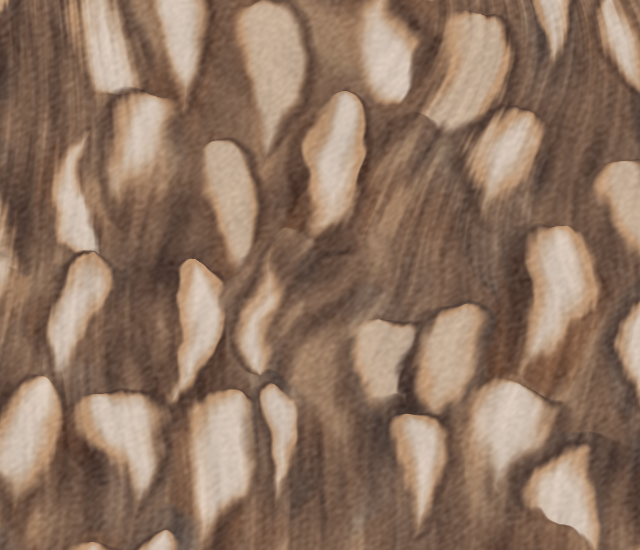
A WebGL 1 fragment shader for this texture:

```glsl
precision highp float;
// Painted plumage: overlapping brown feathers with pale teardrop spots on canvas grain.
uniform vec2 u_resolution;

const vec2 CELL = vec2(0.172, 0.262);        // feather spacing, in canvas heights
const vec2 SPOT_SIZE = vec2(0.070, 0.126);   // half width and half height
const vec2 BODY_SIZE = vec2(0.096, 0.215);
const float BODY_DROP = 0.07;                // body hangs below its spot
const float SPOT_SHARE = 0.9;
const float LEAN = -0.06;
const float WARP = 0.052;
const float STREAKS = 0.10;
const float GRAIN = 0.085;

const vec3 SHADOW = vec3(0.29, 0.215, 0.185);
const vec3 UMBER = vec3(0.38, 0.29, 0.24);
const vec3 BROWN = vec3(0.48, 0.37, 0.30);
const vec3 FAWN = vec3(0.61, 0.49, 0.39);
const vec3 OCHRE = vec3(0.74, 0.585, 0.45);
const vec3 SAND = vec3(0.755, 0.655, 0.56);
const vec3 CREAM = vec3(0.825, 0.76, 0.705);

vec2 hash2(vec2 p) {
  p = vec2(dot(p, vec2(127.1, 311.7)), dot(p, vec2(269.5, 183.3)));
  return fract(sin(p) * 43758.545);
}

// Gradient noise, roughly -0.6 to 0.6
float corner(vec2 cell, vec2 offset, vec2 f) {
  return dot(hash2(cell + offset) * 2.0 - 1.0, f - offset);
}

float noise(vec2 p) {
  vec2 i = floor(p), f = fract(p);
  vec2 u = f * f * (3.0 - 2.0 * f);
  float low = mix(corner(i, vec2(0.0), f), corner(i, vec2(1.0, 0.0), f), u.x);
  float high = mix(corner(i, vec2(0.0, 1.0), f), corner(i, vec2(1.0), f), u.x);
  return mix(low, high, u.y);
}

mat2 rotation(float a) {
  return mat2(cos(a), -sin(a), sin(a), cos(a));
}

// Depth inside a teardrop (in half widths): pointed below, blunter above
float teardrop(vec2 q, vec2 size, vec2 form) {
  float t = q.y / size.y;
  float u = clamp(0.5 + 0.5 * t, 0.001, 1.0);
  float point = pow(u, mix(0.5, 0.95, form.x));
  float crown = sqrt(max(1.0 - pow(u, mix(2.5, 9.0, form.y)), 0.0));
  return 1.35 * point * crown - abs(q.x) / size.x - 3.0 * max(abs(t) - 1.0, 0.0);
}

vec3 brownTone(float t) {
  vec3 c = mix(SHADOW, UMBER, smoothstep(0.0, 0.28, t));
  c = mix(c, BROWN, smoothstep(0.25, 0.55, t));
  c = mix(c, FAWN, smoothstep(0.52, 0.85, t));
  return mix(c, OCHRE, smoothstep(0.9, 1.3, t));
}

void main() {
  vec2 uv = gl_FragCoord.xy / u_resolution.y;

  // Hand-drawn wobble, soft blotches and long brush streaks
  vec2 wobble = vec2(noise(uv * 5.0), noise(uv * 5.0 + 31.0));
  wobble += 0.5 * vec2(noise(uv * 12.0 + 7.0), noise(uv * 12.0 + 53.0));
  wobble += 0.18 * vec2(noise(uv * 30.0 + 3.0), noise(uv * 30.0 + 61.0));
  vec2 p = uv + WARP * wobble;
  vec2 along = rotation(-0.15 + 0.5 * noise(uv * 2.0 + 9.0)) * uv;
  float streak = noise(along * vec2(36.0, 5.0)) + 0.6 * noise(along * vec2(85.0, 11.0) + 17.0);
  float blotch = noise(uv * 5.0 + 71.0) + 0.8 * noise(along * vec2(17.0, 9.0) + 43.0);
  float hue = noise(uv * 7.0 + 87.0);

  vec3 color = brownTone(0.55 + 0.7 * blotch + 0.3 * streak);

  // Rows are painted from the top down, each over the one above
  for (int j = 2; j >= -2; j--) {
    float row = floor(p.y / CELL.y) + float(j);
    float stagger = 0.5 * mod(row, 2.0) + 0.3 * hash2(vec2(row, 5.0)).x;
    for (int i = -2; i <= 2; i++) {
      float column = floor(p.x / CELL.x + stagger) + float(i);
      vec2 id = vec2(column, row);
      vec2 place = hash2(id + 0.37), form = hash2(id + 11.3);
      vec2 kind = hash2(id + 23.9), paint = hash2(id + 41.7);
      vec2 center = (id + 0.5 + 0.55 * (place - 0.5) - vec2(stagger, 0.0)) * CELL;
      vec2 q = rotation(LEAN + 0.5 * (form.x - 0.5)) * (p - center);
      q.x += (kind.y - 0.5) * 5.0 * q.y * q.y;

      // Feather body, darker along its rim
      vec2 bodySize = BODY_SIZE * (0.85 + 0.3 * form.yx);
      float body = teardrop(q + vec2(0.0, BODY_DROP), bodySize, vec2(0.3, 0.4)) + 0.2 * streak;
      float tone = 0.30 + 0.44 * paint.x + 0.75 * blotch + 0.4 * streak;
      tone -= 0.16 * (1.0 - smoothstep(0.0, 0.4, body));
      vec3 plume = brownTone(tone);
      plume += (paint.y - 0.5 + hue) * vec3(0.05, -0.005, -0.04);
      color = mix(color, plume, smoothstep(0.0, mix(0.15, 0.55, form.x), body));

      // Pale spot: shaded outside, ochre rim, cream heart
      float shown = step(kind.x, SPOT_SHARE);
      vec2 s = vec2(q.x, q.y * (kind.y < 0.2 ? -1.0 : 1.0));
      vec2 spotSize = SPOT_SIZE * vec2(0.65 + 0.65 * form.y, 0.8 + 0.42 * paint.y);
      float spot = teardrop(s, spotSize, place.yx) + 0.22 * streak;
      float side = smoothstep(-0.04, 0.04, q.x * (place.x < 0.5 ? -1.0 : 1.0));
      float shade = smoothstep(-0.4, 0.0, spot) * (0.05 + 0.6 * side);
      color = mix(color, SHADOW, shade * shown);
      float heart = spot + 0.5 * blotch;
      vec3 pale = mix(OCHRE, SAND, smoothstep(0.15, 0.5, heart));
      float creaminess = mix(0.2, 1.0, step(0.2, place.y));
      pale = mix(pale, CREAM, creaminess * smoothstep(0.3, 0.75, heart));
      float softness = mix(0.16, 0.5, paint.x) + 0.25 * smoothstep(0.0, -0.1, s.y);
      color = mix(color, pale, shown * smoothstep(-0.05, softness, spot));
    }
  }

  // Brush streaks, then slanted flecks of canvas tooth
  color *= 1.0 + STREAKS * streak;
  vec2 weave = rotation(0.65) * uv;
  float tooth = noise(weave * vec2(70.0, 125.0)) + 0.5 * noise(uv * 105.0 + 19.0);
  color += GRAIN * tooth * mix(1.0, 0.6, smoothstep(0.5, 0.8, color.g));
  gl_FragColor = vec4(clamp(color, 0.0, 1.0), 1.0);
}
```
